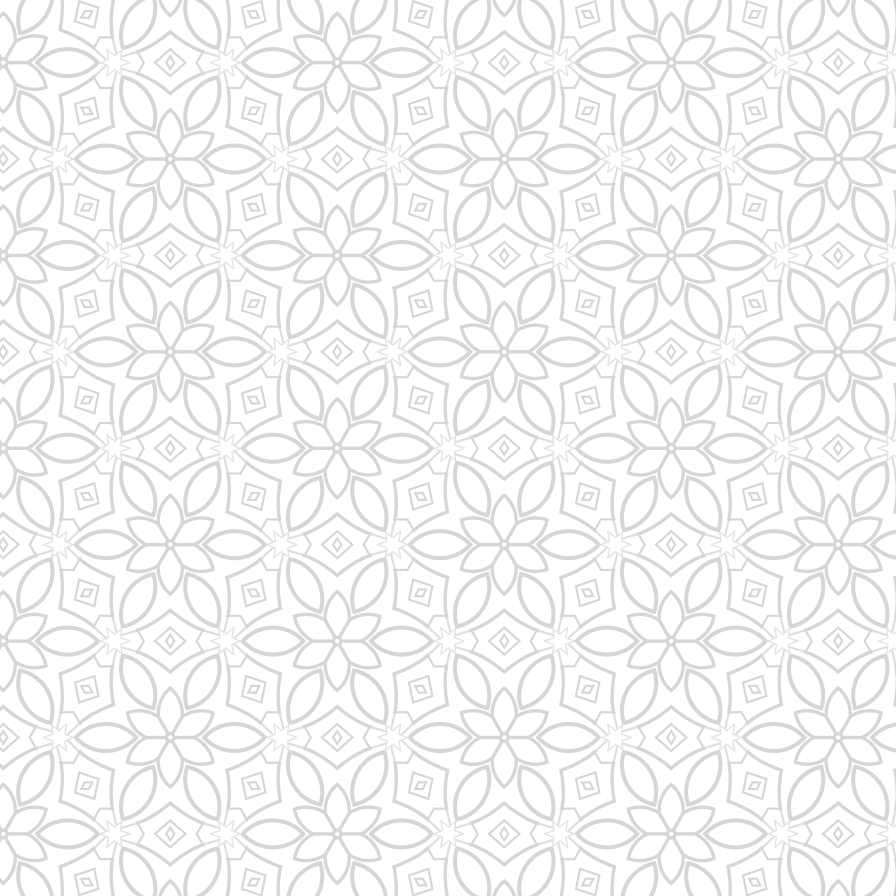
Give the GLSL for this pattern, as a WebGL 2 fragment shader.

```glsl
#version 300 es
precision highp float;

#define SPACING 0.2152               // distance between flower centres
#define ORIGIN vec2(0.1900, 0.8225)  // one flower centre
#define PAPER vec3(1.0)
#define INK vec3(0.84, 0.84, 0.83)
#define BOLD 0.0105                  // half widths, in flower spacings
#define MEDIUM 0.0088
#define FINE 0.0056
#define HAIR 0.0036

uniform vec2 u_resolution;
out vec4 fragColor;

const vec2 HEX = vec2(1.7320508, 1.0);
const vec2 EDGE_AXIS = vec2(0.8660254, 0.5);

// Offset from the nearest centre of a triangular lattice
vec2 hexCell(vec2 p) {
    vec2 a = mod(p + 0.5 * HEX, HEX) - 0.5 * HEX;
    vec2 b = mod(p, HEX) - 0.5 * HEX;
    return dot(a, a) < dot(b, b) ? a : b;
}

// Mirror into the wedge from 0 to 30 degrees
vec2 foldWedge(vec2 p) {
    vec2 normal = vec2(-0.5, 0.8660254);
    p = abs(p);
    p -= 2.0 * max(dot(p, normal), 0.0) * normal;
    return vec2(p.x, abs(p.y));
}

// Pointed leaf along x with half length and half width
float leaf(vec2 p, float halfLength, float halfWidth) {
    float radius = (halfLength * halfLength + halfWidth * halfWidth) / (2.0 * halfWidth);
    return length(vec2(p.x, abs(p.y) + radius - halfWidth)) - radius;
}

float segment(vec2 p, vec2 a, vec2 b) {
    vec2 ab = b - a;
    return length(p - a - ab * clamp(dot(p - a, ab) / dot(ab, ab), 0.0, 1.0));
}

// Diamond outline, for p in the first quadrant
float diamond(vec2 p, vec2 size) {
    return abs(dot(p, size.yx) - size.x * size.y) / length(size);
}

// Curved bracket falling from its apex to a corner
float bracket(vec2 p, float apex, vec2 corner) {
    float s = clamp(p.x / corner.x, 0.0, 1.0);
    float sag = 0.042;
    float curve = mix(apex, corner.y, s) - sag * s * (1.0 - s);
    float slope = (corner.y - apex - sag * (1.0 - 2.0 * s)) / corner.x;
    float d = abs(p.y - curve) / sqrt(1.0 + slope * slope);
    return max(d, p.x - corner.x);
}

float stroke(float d, float halfWidth, float pixel) {
    return clamp((halfWidth - d) / pixel + 0.5, 0.0, 1.0);
}

void main() {
    float pixel = 1.0 / (u_resolution.y * SPACING);
    vec2 cell = hexCell((gl_FragCoord.xy / u_resolution.y - ORIGIN) / SPACING);
    vec2 p = foldWedge(cell);

    // Coordinates about the cell edge midpoint and the cell corner
    float along = dot(p, EDGE_AXIS);
    float across = dot(p, vec2(EDGE_AXIS.y, -EDGE_AXIS.x));
    vec2 edge = vec2(across, 0.5 - along);
    vec2 corner = vec2(0.288675 - edge.x, edge.y);

    // Flower: large leaves, inner petals and eye
    float largeLeaf = abs(leaf(p - vec2(0.333, 0.0), 0.157, 0.070));
    float petal = max(leaf(vec2(along - 0.122, across), 0.134, 0.0625), -p.y);
    petal = abs(max(petal, 0.020 - length(p)));

    // Frame around each diamond, with notched ends and spurs
    vec2 shoulder = vec2(0.170, 0.056);
    float frame = bracket(edge, 0.160, shoulder);
    float notch = segment(edge, shoulder, vec2(0.137, 0.0));
    float spur = segment(edge, shoulder, vec2(0.250, 0.032));

    float outerDiamond = diamond(edge, vec2(0.079, 0.070));
    float innerDiamond = diamond(edge, vec2(0.021, 0.033));

    // Six-pointed star on each cell corner
    vec2 starValley = 0.036 * EDGE_AXIS;
    float star = min(segment(corner, vec2(0.080, 0.0), starValley),
                     segment(corner, starValley, 0.074 * EDGE_AXIS.yx));

    float ink = stroke(largeLeaf, BOLD, pixel);
    ink = max(ink, stroke(min(petal, frame), MEDIUM, pixel));
    ink = max(ink, stroke(min(notch, min(outerDiamond, innerDiamond)), FINE, pixel));
    ink = max(ink, 0.8 * stroke(spur, FINE, pixel));
    ink = max(ink, 0.7 * stroke(star, HAIR, pixel));

    fragColor = vec4(mix(PAPER, INK, ink), 1.0);
}
```
